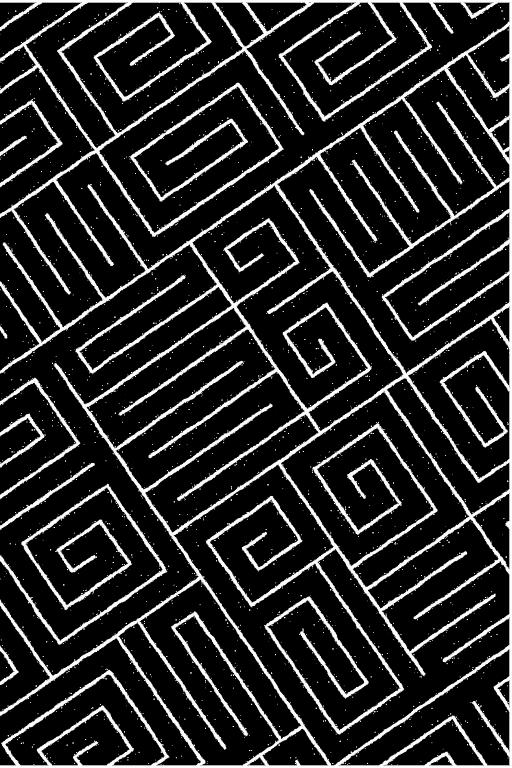
Write a WebGL 2 fragment shader that draws this pattern.

```glsl
#version 300 es
precision highp float;
// Tilted maze of rough white chalk walls on black, with fine dust along the strokes.

uniform vec2 u_resolution;
out vec4 outColor;

// All lengths are fractions of the canvas height unless noted.
const vec3 INK = vec3(0.0);
const vec3 CHALK = vec3(0.99);
const float TILT = 0.60;          // radians
const float CELL = 0.0335;        // corridor width
const float HALF_MAZE = 22.0;     // in cells
const float BLOCK_MAX = 8.5;      // longest side of a spiral block, in cells
const float HALF_STROKE = 0.0022;
const float ROUGHNESS = 0.0013;
const float WOBBLE = 0.0016;
const float DUST_GRID = 0.0024;
const float DUST_REACH = 0.0042;
const float DUST_NEAR = 0.42;     // chance of a speck at a wall
const float DUST_FAR = 0.0025;    // chance of a speck elsewhere
const float MARGIN = 0.0035;

float hash(vec2 p) {
    vec3 h = fract(p.xyx * vec3(0.1031, 0.1030, 0.0973));
    h += dot(h, h.yzx + 33.33);
    return fract((h.x + h.y) * h.z);
}

float noise(vec2 p) {
    vec2 i = floor(p), f = fract(p);
    f = f * f * (3.0 - 2.0 * f);
    vec2 e = vec2(0.0, 1.0);
    return mix(mix(hash(i), hash(i + e.yx), f.x),
               mix(hash(i + e), hash(i + e.yy), f.x), f.y);
}

// Distance to the nearest wall, in cells. Large rooms are halved;
// small ones are peeled strip by strip into spirals and switchbacks.
float mazeDistance(vec2 q) {
    vec2 lo = vec2(-HALF_MAZE), hi = vec2(HALF_MAZE);
    int side = 0, turn = 1;
    float nearest = 1e3;
    for (int i = 0; i < 28; i++) {
        vec2 size = hi - lo;
        if (min(size.x, size.y) < 1.5) break;
        vec2 key = lo * 3.7 + hi * 9.1 + 417.0;
        bool large = max(size.x, size.y) > BLOCK_MAX;
        int axis;
        float cut;
        bool gapHigh;
        float gap = 1.0;
        if (large) {
            axis = size.x > size.y ? 0 : 1;
            cut = lo[axis] + floor(size[axis] * mix(0.3, 0.7, hash(key)) + 0.5);
            gapHigh = hash(key + 5.3) > 0.5;
            gap = step(0.5, hash(key + 8.9));
        } else {
            // Sides run bottom, right, top, left.
            axis = 1 - (side & 1);
            cut = (side == 1 || side == 2) ? hi[axis] - 1.0 : lo[axis] + 1.0;
            gapHigh = turn == 0 ? (i & 1) == 0 : (side < 2) == (turn > 0);
            side = (side + turn + 4) & 3;
        }

        int along = 1 - axis;
        float start = lo[along] + (gapHigh ? 0.0 : gap);
        float end = hi[along] - (gapHigh ? gap : 0.0);
        float beyond = max(max(start - q[along], q[along] - end), 0.0);
        nearest = min(nearest, length(vec2(q[axis] - cut, beyond)));

        if (q[axis] < cut) hi[axis] = cut;
        else lo[axis] = cut;
        if (large) {
            vec2 room = lo * 5.9 + hi * 2.3 + 631.0;
            side = int(4.0 * hash(room));
            float style = hash(room + 7.7);
            turn = style < 0.4 ? 1 : (style < 0.8 ? -1 : 0);
        }
    }
    return nearest;
}

// Scattered round grains, crowded near the walls.
float dust(vec2 p, float wallDistance, float blur) {
    vec2 id = floor(p / DUST_GRID);
    vec2 jitter = 0.3 + 0.4 * vec2(hash(id + 31.0), hash(id + 73.0));
    float radius = DUST_GRID * mix(0.12, 0.42, hash(id + 19.0));
    float d = length(p - (id + jitter) * DUST_GRID) - radius;
    float chance = DUST_FAR + DUST_NEAR * exp(-wallDistance / DUST_REACH * 1.6);
    return step(hash(id + 211.0), chance) * (1.0 - smoothstep(-blur, blur, d));
}

void main() {
    vec2 p = gl_FragCoord.xy / u_resolution.y;
    float aspect = u_resolution.x / u_resolution.y;
    float blur = 0.7 / u_resolution.y;

    // Maze frame, with a slight hand wobble.
    vec2 wobble = vec2(noise(p * 55.0), noise(p * 55.0 + 90.0)) - 0.5;
    vec2 c = p - 0.5 * vec2(aspect, 1.0) + WOBBLE * wobble;
    float co = cos(TILT), si = sin(TILT);
    vec2 q = vec2(co * c.x + si * c.y, co * c.y - si * c.x) / CELL;

    // Ragged strokes and dust.
    float d = mazeDistance(q) * CELL;
    float grain = noise(p * 520.0) + 0.6 * noise(p * 190.0 + 40.0) - 0.8;
    float stroke = 1.0 - smoothstep(-blur, blur, d - HALF_STROKE - ROUGHNESS * grain);
    float light = max(stroke, dust(p, d, blur));

    // Pale sliver on the top, right and bottom edges.
    float edge = min(min(p.y, 1.0 - p.y), aspect - p.x);
    light = max(light, 1.0 - smoothstep(-blur, blur, edge - MARGIN));

    outColor = vec4(mix(INK, CHALK, light), 1.0);
}
```
